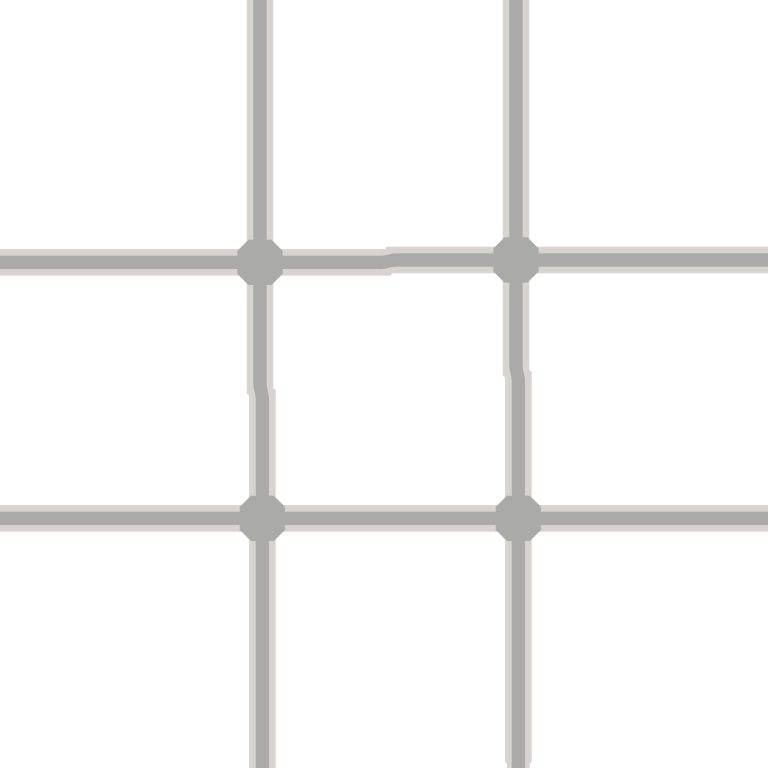
A WebGL 1 fragment shader for this pattern:

```glsl
precision highp float;

uniform vec2 u_resolution;

#define CELLS 3
#define OFFSET 0.0052
#define JOG 0.0031
#define CORE_HALF 0.0087
#define RIM_HALF 0.0173
#define KNOT_REACH 0.0445
#define KNOT_HALF 0.0295
#define FOOT_TAPER 0.0025
#define CORE_COLOR vec3(0.667, 0.670, 0.660)
#define RIM_WARM vec3(0.845, 0.830, 0.815)
#define RIM_PINK vec3(0.855, 0.822, 0.820)

// Nearest line: x = distance to core axis, y = distance to rim axis, z = pink tint.
// Each line jogs sideways once; the jog position drifts from line to line.
vec3 nearestLine(float across, float along, float firstJog, float jogDrift, float px) {
  vec3 nearest = vec3(1.0, 1.0, 0.0);
  for (int i = 1; i < CELLS; i++) {
    float index = float(i);
    float d = across - index / float(CELLS) - OFFSET;
    float t = along - firstJog - jogDrift * (index - 1.0);
    float side = d < 0.0 ? -1.0 : 1.0;

    // The core bends gently, the rim breaks at a slant
    float bend = smoothstep(-0.01, 0.01, t);
    float breakStep = smoothstep(-px, px, t + 0.0035 * side);
    float core = abs(d - JOG * bend);
    float rim = abs(d - JOG * breakStep);
    if (rim < nearest.y) {
      nearest = vec3(core, rim, breakStep * step(0.0, side));
    }
  }
  return nearest;
}

// Octagonal joint: a diamond with its tips cut off
float knotDistance(float a, float b) {
  return max((a + b - KNOT_REACH) * 0.7071, max(a, b) - KNOT_HALF);
}

float coverage(float dist, float px) {
  return 1.0 - smoothstep(-0.7 * px, 0.7 * px, dist);
}

void main() {
  vec2 p = gl_FragCoord.xy / u_resolution;
  p.y = 1.0 - p.y;
  float px = 1.0 / min(u_resolution.x, u_resolution.y);

  vec3 vertical = nearestLine(p.x, p.y, 0.510, -0.0235, px);
  vec3 horizontal = nearestLine(p.y, -p.x, -0.506, -1.0, px);

  // The last upright narrows at its foot
  float taper = FOOT_TAPER * step(0.5, p.x) * smoothstep(0.992, 0.995, p.y);
  float rim = min(vertical.y + taper, horizontal.y) - RIM_HALF;
  float core = min(vertical.x, horizontal.x) - CORE_HALF;
  core = min(core, knotDistance(vertical.x, horizontal.x));

  // Paper, rim, then core and joints
  float pink = vertical.y < horizontal.y ? vertical.z : horizontal.z;
  vec3 color = mix(vec3(1.0), mix(RIM_WARM, RIM_PINK, pink), coverage(rim, px));
  color = mix(color, CORE_COLOR, coverage(core, px));
  gl_FragColor = vec4(color, 1.0);
}
```
